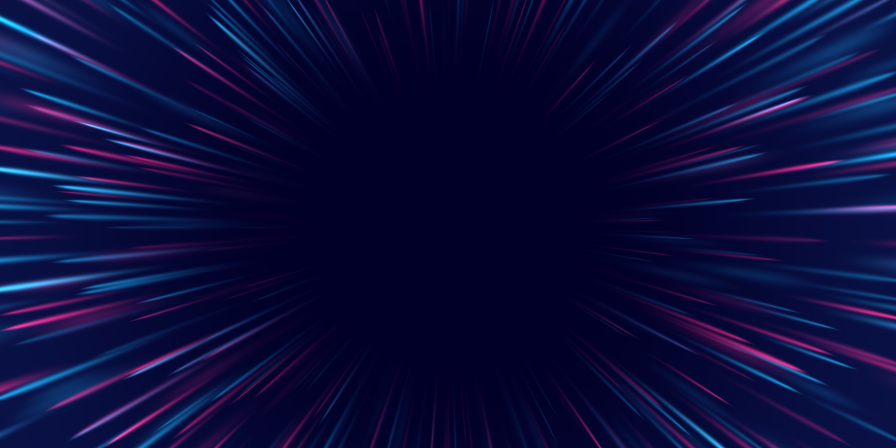
A Shadertoy shader for this background:

```glsl
// Blue and magenta light streaks rushing outward from a dark navy centre.
#define CENTER vec2(0.5, 0.495)
#define LAYERS 8
#define SOFT_LAYERS 3
#define INNER_RADIUS 0.27
#define OUTER_RADIUS 1.0
#define STREAK_GAIN 1.3
#define DEEP_NAVY vec3(0.005, 0.0, 0.155)
#define EDGE_NAVY vec3(0.035, 0.065, 0.27)
#define BLUE vec3(0.07, 0.52, 0.76)
#define MAGENTA vec3(0.80, 0.12, 0.38)

const float TAU = 6.2831853;

float hash(vec2 p) {
    return fract(sin(dot(p, vec2(127.1, 311.7))) * 43758.545);
}

// One ring of radial streaks, a single streak per angular cell.
vec3 streakLayer(float turn, float radius, float layer, bool soft) {
    float count = soft ? 38.0 + 9.0 * layer : 52.0 + 7.0 * layer;
    float cell = floor(turn * count);
    vec2 seed = vec2(cell, layer * 17.0 + 3.0);
    float tipRandom = hash(seed);
    float lengthRandom = hash(seed + 31.3);
    float hueRandom = hash(seed + 57.9);
    float power = hash(seed + 83.1);

    // Distance across the ray, with its width growing outward
    float offset = mix(0.36, 0.64, hash(seed + 11.7));
    float across = (fract(turn * count) - offset) * TAU * radius / count;
    float tip = mix(0.48, 1.45, tipRandom);
    float span = mix(0.25, 0.55, lengthRandom);
    float width = (soft ? 0.016 : 0.0062) * radius * mix(0.7, 1.3, lengthRandom);
    float taper = sqrt(clamp((tip - radius) / 0.12, 0.04, 1.0));
    width = max(width * taper, 0.0015);

    // Long fading tail and a short, pointed bright end
    float tail = smoothstep(tip - span, tip - 0.04, radius);
    float head = 1.0 - smoothstep(tip - (soft ? 0.25 : 0.05), tip, radius);
    float profile = exp(-across * across / (width * width));
    vec3 tint = mix(BLUE, MAGENTA, smoothstep(0.47, 0.55, hueRandom));
    tint += 0.12 * smoothstep(0.9, 1.0, power);
    float gain = soft ? 0.42 : mix(0.25, 1.15, power);
    return tint * profile * tail * head * gain;
}

void mainImage(out vec4 fragColor, in vec2 fragCoord) {
    vec2 p = (fragCoord - CENTER * iResolution.xy) / iResolution.y;
    float radius = length(p);
    float turn = fract(atan(p.y, p.x) / TAU + 1.0);

    // Dark core and lighter navy rim
    vec3 color = mix(DEEP_NAVY, EDGE_NAVY, smoothstep(0.34, 1.08, radius));

    // Streaks gain light with distance from the core
    vec3 light = vec3(0.0);
    for (int i = 0; i < LAYERS; i++) {
        light += streakLayer(turn, radius, float(i), i < SOFT_LAYERS);
    }
    float reveal = pow(smoothstep(INNER_RADIUS, OUTER_RADIUS, radius), 0.9);
    light *= reveal * STREAK_GAIN;

    // Screen blend keeps crossing streaks from clipping
    color = 1.0 - (1.0 - color) * (1.0 - clamp(light, 0.0, 1.0));
    fragColor = vec4(color, 1.0);
}
```
